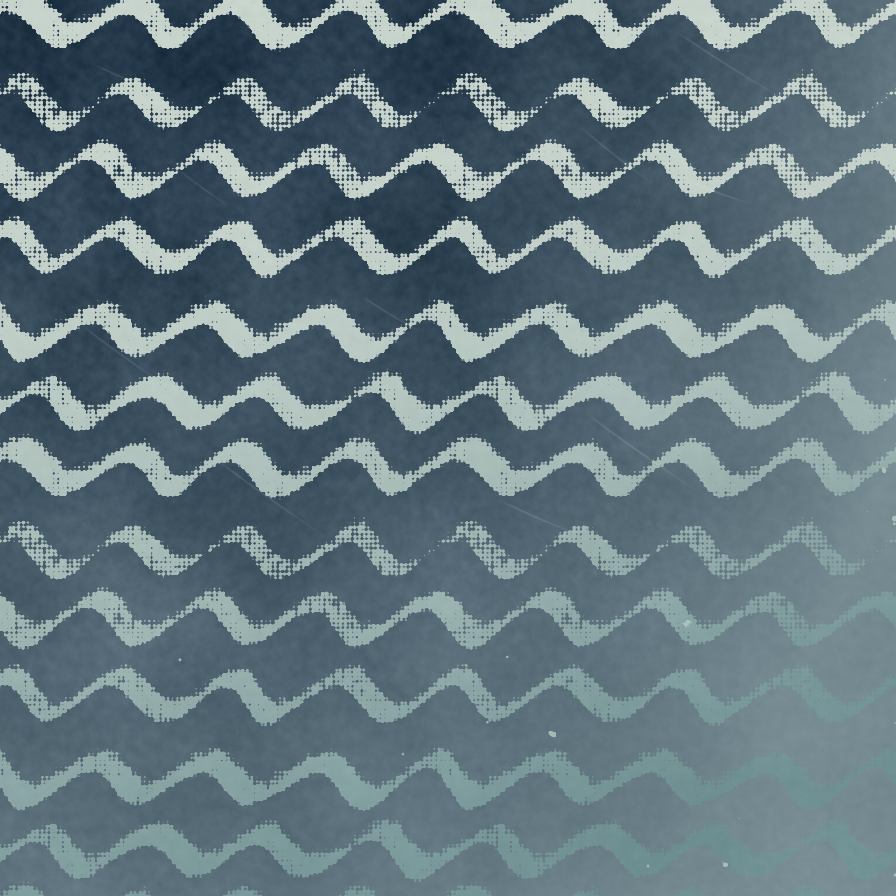
Write a Shadertoy shader that draws this pattern.

```glsl
// Per row of the tile: crest shift, vertical nudge, dryness of the brush
const vec3 ROWS[6] = vec3[6](
    vec3(.20, -.06, .40), vec3(.22, .06, .82), vec3(.92, -.06, .52),
    vec3(.12, -.03, .48), vec3(.92, .09, .18), vec3(.44, .06, .36));

vec2 hash2(vec2 p) {
    return fract(sin(vec2(dot(p, vec2(127.1, 311.7)), dot(p, vec2(269.5, 183.3)))) * 43758.5);
}

float corner(vec2 cell, vec2 offset, vec2 local, vec2 period) {
    vec2 gradient = hash2(mod(cell + offset, period)) * 2. - 1.;
    return dot(gradient, local - offset);
}

// Gradient noise that wraps after the given number of cells
float noise(vec2 p, vec2 period) {
    vec2 i = floor(p), f = p - i, u = f * f * f * (f * (f * 6. - 15.) + 10.);
    return 1.5 * mix(
        mix(corner(i, vec2(0, 0), f, period), corner(i, vec2(1, 0), f, period), u.x),
        mix(corner(i, vec2(0, 1), f, period), corner(i, vec2(1, 1), f, period), u.x), u.y);
}

float fbm(vec2 p) {
    float sum = 0., gain = .5;
    for (int i = 0; i < 5; i++) {
        sum += gain * noise(p, vec2(512));
        p = mat2(1.6, 1.2, -1.2, 1.6) * p + 7.3;
        gain *= .55;
    }
    return sum;
}

// Wave with a long rise and a steep fall, crest at phase 0
float skewedWave(float phase) {
    float t = fract(phase);
    return cos(6.2832 * (t < .38 ? .5 * t / .38 : .5 + .5 * (t - .38) / .62));
}

// Ink coverage of one brushed row; x counts waves, y is height in row units
float brushedRow(float x, float depth, float row, float pixel) {
    float id = mod(row, 6.);
    vec3 style = ROWS[int(id + .5)];
    float y = row + .3125 + style.y - depth;
    float phase = x - style.x + .09 * noise(vec2(x, id * 3.7 + .5), vec2(4, 99));

    // Separate upper and lower outlines
    float swell = .06 * noise(vec2(x * 2., id * 5.3 + 9.4), vec2(8, 99));
    float top = .175 + .235 * skewedWave(phase) + swell;
    float bottom = -.175 + .235 * skewedWave(phase + .12)
                 + .06 * noise(vec2(x * 2., id * 4.1 + 40.6), vec2(8, 99));
    float body = min(1., min((top - y) / .11, (y - bottom) / .05));

    // Cloth weave and fibres showing through dry paint
    vec2 thread = vec2(x * 24., y * 16. + id * 31.);
    float weave = .22 * (cos(6.2832 * thread.x) + cos(6.2832 * thread.y));
    float fibre = .5 * noise(thread * vec2(1., .3), vec2(96, 999))
                + .55 * noise(thread * vec2(.5, .75) + 3.7, vec2(48, 999));
    float dry = style.z + .75 * noise(vec2(x * 1.5, y * 2. + id * 9. + .4), vec2(6, 99))
              + .15 * smoothstep(.2, 0., top - y);
    return smoothstep(-.25 * pixel, .25 * pixel, body - dry + weave + fibre);
}

// Faint diagonal scratches
float scratches(vec2 uv) {
    float sum = 0.;
    for (float i = 0.; i < 10.; i++) {
        vec2 start = hash2(vec2(i, 3.)), shape = hash2(vec2(i, 8.));
        vec2 along = normalize(vec2(1., -.45 - .5 * shape.x)), p = uv - start;
        float t = dot(p, along) / (.06 + .13 * shape.y);
        float across = abs(dot(p, vec2(-along.y, along.x)) - .008 * t * t);
        sum += smoothstep(.002, 0., across) * smoothstep(0., .2, t) * smoothstep(1., .4, t);
    }
    return sum;
}

// Small chips of pale paint, larger towards the lower right
float chips(vec2 uv, float aa) {
    float sum = 0.;
    for (float i = 0.; i < 18.; i++) {
        vec2 seed = hash2(vec2(i, 21.));
        vec2 centre = vec2(1. - .85 * seed.x * seed.x, .65 * seed.y);
        float radius = .001 + .006 * pow(hash2(vec2(i, 34.)).x, 3.) * centre.x;
        float edge = length(uv - centre) - radius * (1. + 1.2 * noise(uv * 190., vec2(512)));
        sum = max(sum, smoothstep(aa, -aa, edge));
    }
    return sum;
}

void mainImage(out vec4 fragColor, in vec2 fragCoord) {
    vec2 uv = fragCoord / iResolution.y;
    float depth = 1. - uv.y;
    float clouds = fbm(uv * 5. + 2.), grain = fbm(uv * 75.);

    // Ground fading from navy to misty grey
    float mist = clamp(.72 * pow(depth, 1.2) + .7 * uv.x * uv.x * uv.x, 0., 1.);
    vec3 color = mix(vec3(.14, .22, .29), vec3(.46, .54, .57), mist);
    color += (.13 * clouds + .075 * grain) * (1. - .65 * mist);

    // Twelve rows of eight waves
    float ink = 0., nearest = floor(depth * 12.);
    for (float k = -1.; k <= 1.; k++)
        ink = max(ink, brushedRow(uv.x * 8., depth * 12., nearest + k, 768. / iResolution.y));
    float fade = smoothstep(.15, 1.3, depth * (1. + .55 * uv.x * uv.x));
    vec3 paint = mix(vec3(.78, .83, .80), vec3(.44, .57, .58), fade);
    color = mix(color, paint + .05 * clouds * fade + .025 * grain, ink);

    // Wear
    color += .07 * scratches(uv) * (1. - .7 * ink);
    color = mix(color, vec3(.72, .79, .76), .8 * chips(uv, .7 / iResolution.y));
    fragColor = vec4(color, 1.);
}
```
